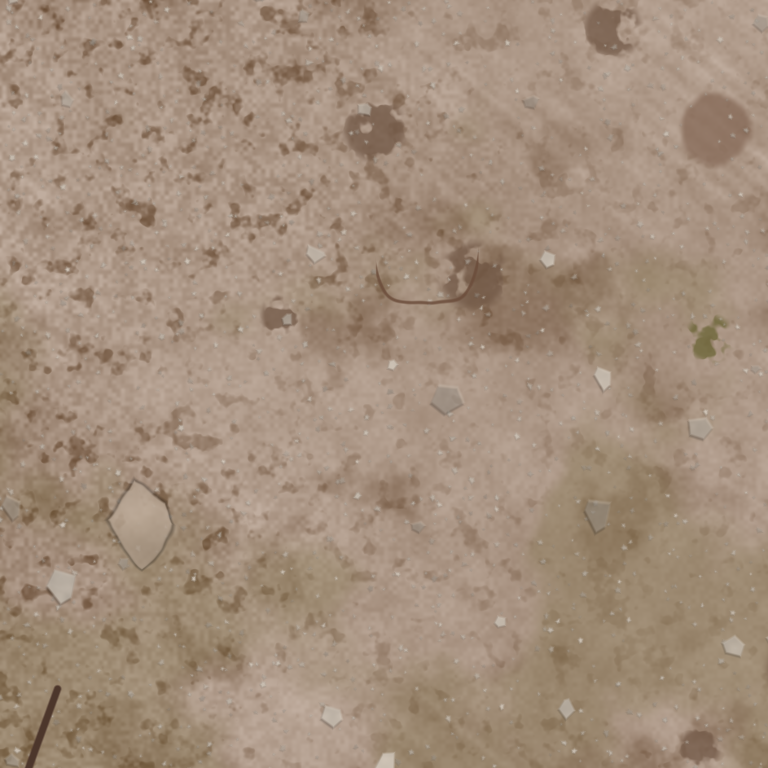
Write a WebGL 2 fragment shader that draws this texture.

```glsl
#version 300 es
precision highp float;

#define SOIL_DARK vec3(0.44, 0.33, 0.24)
#define SOIL_PALE vec3(0.72, 0.642, 0.582)
#define OLIVE vec3(0.50, 0.44, 0.29)
#define LEAF_BROWN vec3(0.43, 0.33, 0.26)
#define LEAF_GREEN vec3(0.40, 0.38, 0.19)
#define STONE_PALE vec3(0.80, 0.76, 0.71)
#define BASE_TONE 0.87
#define GRAIN_SCALE 175.0
#define GRIT_CELLS 72.0
#define STONE_CELLS 9.0
#define PLANT_CELLS 6.5

uniform vec2 u_resolution;
out vec4 fragColor;

float hash(vec2 p) {
  vec3 q = fract(p.xyx * 0.1031);
  q += dot(q, q.yzx + 33.33);
  return fract((q.x + q.y) * q.z);
}

vec2 hash2(vec2 p) { return vec2(hash(p + 17.3), hash(p + 61.7)); }

float noise(vec2 p) {
  vec2 i = floor(p), f = fract(p);
  f = f * f * (3.0 - 2.0 * f);
  vec2 e = vec2(1.0, 0.0);
  return mix(mix(hash(i), hash(i + e), f.x),
             mix(hash(i + e.yx), hash(i + e.xx), f.x), f.y);
}

float fbm(vec2 p, int octaves) {
  float sum = 0.0, amp = 0.5, total = 0.0;
  for (int i = 0; i < octaves; i++) {
    sum += amp * noise(p);
    total += amp;
    amp *= 0.5;
    p = mat2(1.6, 1.2, -1.2, 1.6) * p + 9.7;
  }
  return sum / total;
}

float segmentDistance(vec2 p, vec2 a, vec2 b) {
  vec2 pa = p - a, ba = b - a;
  return length(pa - ba * clamp(dot(pa, ba) / dot(ba, ba), 0.0, 1.0));
}

// Irregular convex pebble made of five jittered edges
float pebbleDistance(vec2 p, float radius, float seed) {
  float d = -1.0;
  for (int i = 0; i < 5; i++) {
    float k = float(i), jitter = hash(vec2(k, seed * 91.0));
    float a = 1.2566 * k + seed * 6.28 + jitter * 0.7;
    d = max(d, dot(p, vec2(cos(a), sin(a))) - radius * (0.65 + 0.55 * jitter));
  }
  return d;
}

// Soil brightness: broad shade, crumbs, dirt patches and drag marks
float soilTone(vec2 p, float rough) {
  float broad = fbm(p * 3.2 + 4.0, 4);
  float tone = BASE_TONE + 0.42 * (broad - 0.5) - 0.07 * rough;
  tone += 0.28 * (fbm(p * 24.0, 4) - 0.5);
  tone += (noise(p * GRAIN_SCALE) - 0.5) * (0.14 + 0.24 * rough);
  float patches = smoothstep(0.44, 0.64, fbm(p * 4.5 + 31.0, 3));
  tone -= 0.36 * patches * smoothstep(0.47, 0.68, fbm(p * 14.0 + 7.0, 5));
  float crumbs = smoothstep(0.60, 0.78, fbm(p * 52.0 + 3.0, 3));
  tone -= crumbs * (0.22 + 0.38 * rough);
  vec2 q = mat2(0.77, 0.64, -0.64, 0.77) * p;
  q = vec2(0.77 * p.x - 0.64 * p.y, 0.64 * p.x + 0.77 * p.y);
  float tracks = smoothstep(0.48, 0.66, fbm(p * 3.7 + 53.0, 2));
  return tone + 0.20 * tracks * (noise(q * vec2(5.0, 85.0)) - 0.5);
}

// Low dry and green plants with ragged outlines
void addPlants(inout vec3 col, vec2 p) {
  float ragged = fbm(p * 48.0 + 13.0, 3);
  vec2 home = floor(p * PLANT_CELLS);
  for (int k = 0; k < 9; k++) {
    vec2 id = home + vec2(k % 3, k / 3) - 1.0;
    float chance = 0.10 + 0.38 * smoothstep(0.3, 0.9, id.x / PLANT_CELLS);
    if (hash(id + 5.0) > chance) continue;
    vec2 d = p * PLANT_CELLS - id - hash2(id);
    float falloff = 1.0 - length(d) / mix(0.18, 0.36, hash(id + 8.0));
    float cover = smoothstep(0.52, 0.68, ragged + 0.28 * falloff)
                * smoothstep(0.0, 0.35, falloff);
    vec3 leaf = mix(LEAF_BROWN, LEAF_GREEN, step(0.76, hash(id + 2.0)));
    col = mix(col, leaf, 0.72 * cover);
  }
}

// Pebbles or grit on a jittered grid, each with a small shadow
void addStones(inout vec3 col, vec2 p, float cells, float chance, vec2 size, float px) {
  vec2 home = floor(p * cells);
  float soft = 1.6 * px * cells;
  for (int k = 0; k < 9; k++) {
    vec2 id = home + vec2(k % 3, k / 3) - 1.0;
    if (hash(id + cells) > chance) continue;
    float seed = hash(id + 23.0);
    vec2 d = p * cells - id - hash2(id + cells);
    float radius = mix(size.x, size.y, seed * seed);
    float shadow = pebbleDistance(d + vec2(0.1, 0.2) * radius, radius, seed);
    float body = pebbleDistance(d, radius, seed);
    col *= 1.0 - 0.22 * (1.0 - smoothstep(-soft, soft, shadow));
    float shade = 0.92 + 0.12 * hash(id + 3.0) + 0.08 * (noise(p * 90.0) - 0.5);
    float opacity = 0.35 + 0.6 * hash(id + 41.0);
    col = mix(col, STONE_PALE * shade, opacity * (1.0 - smoothstep(-soft, soft, body)));
  }
}

void main() {
  vec2 p = gl_FragCoord.xy / u_resolution.y;
  float px = 1.0 / u_resolution.y;
  float wobble = fbm(p * 18.0, 3) - 0.5;
  float rough = 1.0 - smoothstep(0.1, 0.8, p.x + 0.9 * (fbm(p * 4.0, 3) - 0.5));

  vec3 col = mix(SOIL_DARK, SOIL_PALE, clamp(soilTone(p, rough), -0.1, 1.12));
  float moss = smoothstep(0.45, 0.65, fbm(p * 5.0 + 71.0, 4) + 0.1 - 0.3 * p.y);
  col = mix(col, OLIVE, 0.36 * moss);

  // Damp round spot
  float damp = length(p - vec2(0.93, 0.835)) + 0.02 * wobble;
  col = mix(col, vec3(0.53, 0.42, 0.35), 0.75 * (1.0 - smoothstep(0.042, 0.054, damp)));

  addPlants(col, p);
  addStones(col, p, GRIT_CELLS, 0.26, vec2(0.07, 0.24), px);
  addStones(col, p, STONE_CELLS, 0.24, vec2(0.05, 0.16), px);

  // Large half-buried rock
  float rock = pebbleDistance((p - vec2(0.18, 0.335)) * vec2(1.25, 0.9), 0.046, 0.37) + 0.02 * wobble;
  col *= 1.0 - 0.25 * (1.0 - smoothstep(0.0, 0.005, abs(rock)));
  vec3 rockColor = vec3(0.70, 0.63, 0.56) + 0.14 * wobble;
  col = mix(col, rockColor, 0.8 * (1.0 - smoothstep(-0.003, 0.001, rock)));

  // Bent twig and straight stick
  float u = (p.x - 0.555) / 0.068;
  float slope = 4.85 * pow(abs(u), 5.0);
  float twig = abs(p.y - 0.607 - 0.055 * pow(abs(u), 6.0) - 0.006 * wobble) / sqrt(1.0 + slope * slope);
  float span = smoothstep(-0.98, -0.94, u) * (1.0 - smoothstep(0.98, 1.02, u));
  col = mix(col, vec3(0.42, 0.30, 0.23), 0.85 * span * (1.0 - smoothstep(0.0005, 0.0022 + px, twig)));
  float stick = segmentDistance(p, vec2(0.03, -0.02), vec2(0.075, 0.103));
  col = mix(col, vec3(0.30, 0.21, 0.17), 1.0 - smoothstep(0.003, 0.005 + px, stick));

  fragColor = vec4(clamp(col, 0.0, 1.0), 1.0);
}
```
